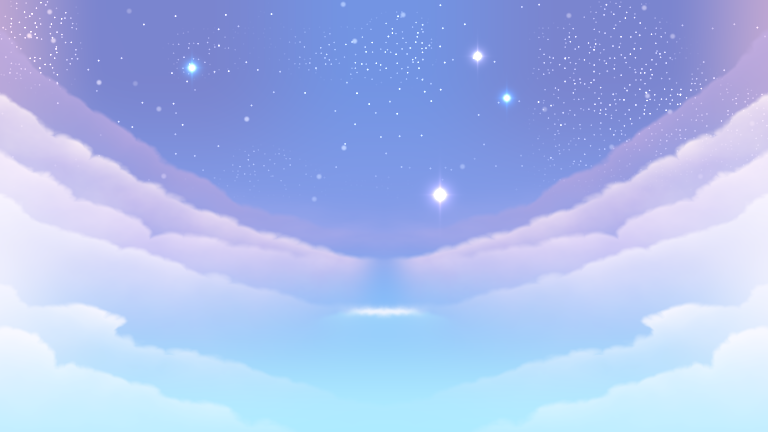
Give the GLSL for this texture, as a Shadertoy shader.

```glsl
// A valley of pastel clouds under a violet-blue starry sky.
// Mirrored cloud banks follow power-curve crests roughened by cellular puffs;
// stars are jittered hash cells, with four cross-shaped sparkles on top.

struct Bank {
    float base, rise, power;  // crest = base + rise * side^power
    float scale, relief;      // size and height of the billows
    float reach;              // downward fade
    float fadeIn, opacity;    // side position of full strength, strength
    vec3 body, rim;
};
const Bank HAZE = Bank(.46, .46, 1.72, 7., .09, .17, .55, .72, vec3(.69, .63, .86), vec3(.76, .68, .89));
const Bank RIDGE = Bank(.41, .38, 1.6, 9., .06, .24, .1, .92, vec3(.82, .76, .94), vec3(1, .95, .97));
const Bank SHELF = Bank(.40, .25, 2., 8., .07, .22, .6, .85, vec3(.89, .84, .98), vec3(1, .95, .99));
const Bank SLOPE = Bank(.29, .26, 1.5, 7., .08, .20, .75, .85, vec3(.87, .88, .99), vec3(.99, .97, 1));
const Bank DRIFT = Bank(.07, .28, 1.2, 7., .09, .16, .75, .85, vec3(.80, .91, 1), vec3(.97, .97, 1));
const Bank FLOOR = Bank(-.04, .28, 1.3, 8., .08, .20, .85, .80, vec3(.84, .95, 1), vec3(.98, .99, 1));

const vec3 SKY_TOP = vec3(.45, .58, .89);
const vec3 SKY_SIDE = vec3(.48, .52, .81);
const vec3 SKY_MID = vec3(.51, .61, .91);
const vec3 SKY_LOW = vec3(.51, .72, .97);
const vec3 SKY_BASE = vec3(.68, .92, 1);
const vec3 CORNER_PINK = vec3(.82, .69, .83);
const vec3 VEIL = vec3(.70, .69, .93);
const vec3 WHITE = vec3(.98, .97, 1);
const float ISLAND_Y = .28;

float hash(vec2 p) {
    return fract(sin(dot(p, vec2(127.1, 311.7))) * 43758.5453);
}

float noise(vec2 p) {
    vec2 i = floor(p), f = fract(p);
    f = f * f * (3. - 2. * f);
    return mix(mix(hash(i), hash(i + vec2(1, 0)), f.x),
               mix(hash(i + vec2(0, 1)), hash(i + 1.), f.x), f.y);
}

float fbm(vec2 p) {
    float sum = 0., gain = .5;
    for (int k = 0; k < 5; k++) {
        sum += gain * noise(p);
        p = mat2(1.6, 1.2, -1.2, 1.6) * p + 7.3;
        gain *= .5;
    }
    return sum;
}

// Rounded lump around the nearest jittered point
float lump(vec2 p) {
    float nearest = 1.;
    for (int k = 0; k < 9; k++) {
        vec2 g = floor(p) + vec2(k % 3 - 1, k / 3 - 1);
        vec2 d = g + vec2(hash(g), hash(g + 51.7)) - p;
        nearest = min(nearest, dot(d, d));
    }
    return 1. - nearest;
}

float puffs(vec2 p) {
    return .56 * lump(p) + .29 * lump(p * 2.1 + 4.7) + .15 * lump(p * 4.3 + 9.1);
}

// One bank: bright crest, tinted body, fading underside
vec3 paintBank(vec3 col, vec2 p, float side, Bank b) {
    vec2 q = vec2(abs(p.x), p.y) + b.base * 13.;
    float wisps = fbm(q * vec2(7, 11));
    float bump = puffs(q * b.scale + .6 * wisps);
    float crest = b.base + b.rise * pow(side, b.power);
    float relief = b.relief * mix(.35, 1., side);
    float depth = crest + relief * (bump - .75 + .7 * (wisps - .5)) - p.y;
    float below = max(depth, 0.);
    float cover = smoothstep(-.002, .016, depth);
    float fade = exp(-pow(below / (b.reach * mix(.3, 1., side)), 1.5));
    float strength = b.opacity * mix(.12, 1., smoothstep(0., b.fadeIn, side));
    float light = .75 * exp(-below / mix(.012, .035, side)) + .7 * (bump - .72) + .8 * (wisps - .45);
    vec3 tint = mix(b.body, b.rim, clamp(light + .25 * side, 0., 1.));
    return mix(col, tint, min(cover * fade * strength * (.75 + .5 * wisps), 1.));
}

// One jittered dot per chosen cell
float stars(vec2 p, float cells, float radius, float density) {
    vec2 g = floor(p * cells);
    vec2 centre = (g + .2 + .6 * vec2(hash(g + 3.1), hash(g + 8.4))) / cells;
    float spot = 1. - smoothstep(.25 * radius, radius, length(p - centre));
    return spot * step(hash(g + 17.9), density) * (.3 + .7 * hash(g + 29.3));
}

// Round glow with thin rays, the vertical one longer
vec3 sparkle(vec2 offset, float size, vec3 tint) {
    vec2 d = abs(offset) / size;
    float r2 = dot(d, d);
    float rays = exp(-d.x * 9. - d.y * 1.3) + .7 * exp(-d.y * 9. - d.x * 2.);
    return exp(-r2 * 5.) + tint * (.8 * rays + .4 * exp(-r2 * .9));
}

void mainImage(out vec4 fragColor, in vec2 fragCoord) {
    float halfWidth = .5 * iResolution.x / iResolution.y;
    vec2 p = fragCoord / iResolution.y - vec2(halfWidth, 0);
    vec2 m = vec2(abs(p.x), p.y);
    float side = min(m.x / halfWidth, 1.);

    // Sky: cyan floor, violet sides, brighter centre column
    vec3 col = mix(SKY_BASE, SKY_LOW, smoothstep(.02, .36, p.y));
    col = mix(col, SKY_MID, smoothstep(.3, .46, p.y));
    col = mix(col, mix(SKY_TOP, SKY_SIDE, smoothstep(.05, .5, side)), smoothstep(.48, .85, p.y));
    col = mix(col, CORNER_PINK, .8 * smoothstep(.72, 1.05, side) * smoothstep(.5, .9, p.y));
    float veil = exp(-pow(abs(p.y - .455 - .1 * side) / .05, 2.));
    col = mix(col, VEIL, .8 * veil * fbm(m * vec2(5, 14)));

    // Clustered dust, scattered points and soft orbs
    float cluster = smoothstep(.48, .72, noise(p * 6. + 2.7));
    float dust = stars(p, 85., .003, .38) * cluster + stars(p + 3.7, 40., .0034, .16);
    col += smoothstep(.52, .75, p.y) * dust * vec3(.55, .5, .36);
    col += smoothstep(.46, .6, p.y) * stars(p + 1.3, 16., .0085, .1) * vec3(.32, .28, .15);

    col = paintBank(col, p, side, HAZE);
    col = paintBank(col, p, side, RIDGE);
    col = paintBank(col, p, side, SHELF);
    col = paintBank(col, p, side, SLOPE);

    // Small bright island with a soft skirt
    float ripple = .022 * (fbm(m * 24.) - .5), y = p.y - ISLAND_Y;
    float skirt = smoothstep(0., .014, .012 - .9 * m.x * m.x + ripple - y) * exp(min(y, 0.) / .045);
    col = mix(col, SKY_BASE, .5 * skirt * (1. - smoothstep(.08, .2, m.x)));
    float crown = exp(-pow(abs(y - ripple) / .011, 2.)) * (1. - smoothstep(.03, .115, m.x));
    col = mix(col, WHITE, .85 * crown);

    col = paintBank(col, p, side, DRIFT);
    col = paintBank(col, p, side, FLOOR);

    // White bloom along both sides
    float bloom = smoothstep(.62, 1.08, side) * exp(-pow(abs(p.y - .36) / .27, 2.));
    col = mix(col, WHITE, .85 * bloom);

    // Sparkles, placed in half widths from the centre line
    vec2 span = vec2(halfWidth, 1);
    col += sparkle(p - span * vec2(-.5, .843), .016, vec3(.1, .65, .8));
    col += sparkle(p - span * vec2(.244, .87), .017, vec3(.7, .5, .45));
    col += sparkle(p - span * vec2(.32, .773), .015, vec3(.05, .5, .8));
    col += sparkle(p - span * vec2(.146, .549), .025, vec3(.75, .45, .5));
    fragColor = vec4(clamp(col, 0., 1.), 1);
}
```
